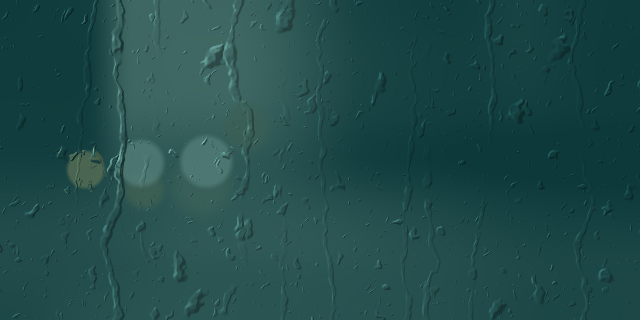
A Shadertoy shader for this texture:

```glsl
float hash(vec2 p) {
    vec3 q = fract(vec3(p.xyx) * 0.1031);
    q += dot(q, q.yzx + 33.33);
    return fract((q.x + q.y) * q.z);
}

float noise(vec2 p) {
    vec2 i = floor(p), f = fract(p);
    f = f * f * (3.0 - 2.0 * f);
    return mix(mix(hash(i), hash(i + vec2(1, 0)), f.x),
               mix(hash(i + vec2(0, 1)), hash(i + vec2(1, 1)), f.x), f.y);
}

float disc(vec2 p, vec2 center, float radius, float blur) {
    return 1.0 - smoothstep(radius - blur, radius + blur, length(p - center));
}

// Blurred street behind the glass
vec3 scene(vec2 p) {
    float haze = smoothstep(0.27, 0.42, p.x) * (1.0 - smoothstep(0.70, 1.15, p.x));
    haze *= smoothstep(0.28, 0.72, p.y);
    float road = 1.0 - smoothstep(0.18, 0.52, p.y + 0.06 * (p.x - 1.0));
    road *= mix(0.46, 0.2, smoothstep(0.9, 2.0, p.x)) * mix(0.6, 1.0, smoothstep(0.0, 0.6, p.x));
    float glow = 0.25 * exp(-5.0 * pow(p.x - 0.85, 2.0)) * smoothstep(0.1, 0.4, p.y);
    float pillar = 0.1 * exp(-60.0 * pow(p.x - 1.63, 2.0)) * smoothstep(0.5, 0.9, p.y);
    float level = 0.04 + 0.85 * haze + road + glow * (1.0 - haze) + pillar;
    level += 0.08 * (noise(p * vec2(3.0, 5.0)) - 0.5);
    level -= 0.12 * exp(-90.0 * pow(p.y - 0.51, 2.0)) * smoothstep(0.8, 1.2, p.x);
    vec3 col = mix(vec3(0.055, 0.225, 0.23), vec3(0.27, 0.43, 0.41), clamp(level, 0.0, 1.0));

    // Out-of-focus lamps
    col = mix(col, vec3(0.25, 0.40, 0.36), 0.6 * disc(p, vec2(0.63, 0.42), 0.09, 0.04));
    col = mix(col, vec3(0.28, 0.40, 0.33), 0.6 * disc(p, vec2(0.45, 0.41), 0.06, 0.02));
    col = mix(col, vec3(0.23, 0.37, 0.33), 0.7 * disc(p, vec2(0.77, 0.60), 0.07, 0.025));
    col = mix(col, vec3(0.34, 0.43, 0.33), 0.8 * disc(p, vec2(0.268, 0.47), 0.058, 0.008));
    col = mix(col, vec3(0.32, 0.49, 0.47), 0.8 * disc(p, vec2(0.44, 0.49), 0.072, 0.012));
    return mix(col, vec3(0.32, 0.49, 0.47), 0.8 * disc(p, vec2(0.645, 0.495), 0.08, 0.012));
}

// Height of scattered, leaning drops with steep rims on a jittered grid
float drops(vec2 p, float cells, float density, float size) {
    vec2 g = p * cells, id = floor(g);
    float height = 0.0;
    for (int k = 0; k < 9; k++) {
        vec2 cell = id + vec2(k % 3 - 1, k / 3 - 1);
        vec2 key = cell + cells * 7.0;
        float crowd = 0.5 + noise(cell / cells * 5.0);
        if (hash(key) > density * crowd) continue;
        vec2 d = g - cell - vec2(hash(key + 11.3), hash(key + 27.7));
        float pick = hash(key + 41.9);
        float radius = size * mix(0.3, 1.0, pick * pick);
        d.x -= d.y * mix(-0.15, 0.6, hash(key + 53.1));
        d.y /= mix(0.9, 2.5, hash(key + 67.3));
        d.x *= 1.0 + 0.45 * clamp(d.y / radius, -1.0, 1.0);
        float body = 1.0 - smoothstep(0.4, 1.0, length(d) / radius);
        height = max(height, 0.8 * radius / cells * body);
    }
    return height;
}

// Height of ragged, broken trails running down the pane
float trails(vec2 p) {
    float columns[10] = float[10](0.23, 0.365, 0.46, 0.74, 0.87, 1.02, 1.27, 1.35, 1.52, 1.82);
    float height = 0.0;
    for (int i = 0; i < 10; i++) {
        float seed = float(i) * 17.3 + 5.0;
        float x = columns[i] + (p.y - 0.5) * 0.13 * (hash(vec2(seed, 3.0)) - 0.2);
        x += 0.06 * (noise(vec2(seed, p.y * 5.0)) - 0.5);
        x += 0.036 * (noise(vec2(seed + 5.0, p.y * 17.0)) - 0.5);
        float strong = i == 1 || i == 3 ? 1.0 : 0.6;
        float width = 0.003 + 0.02 * strong * noise(vec2(seed + 8.0, p.y * 19.0));
        float present = noise(vec2(seed + 11.0, p.y * 4.0)) + 0.5 * noise(vec2(seed + 14.0, p.y * 23.0));
        present = smoothstep(0.55, 0.85, present + 0.55 * strong - 0.2);
        float ridge = 1.0 - smoothstep(0.35, 1.0, abs(p.x - x) / width);
        height = max(height, 0.75 * width * ridge * present * strong);
    }
    return height;
}

float water(vec2 p) {
    vec2 ragged = vec2(noise(p * 60.0), noise(p * 60.0 + 31.0)) - 0.5;
    float h = trails(p + 0.009 * ragged);
    vec2 lumpy = vec2(noise(p * 32.0 + 9.0), noise(p * 32.0 + 57.0)) - 0.5;
    p += 0.016 * ragged + 0.022 * lumpy;
    h = max(h, drops(p, 6.0, 0.34, 0.2));
    h = max(h, drops(p, 14.0, 0.42, 0.23));
    h = max(h, drops(p, 36.0, 0.42, 0.2));
    // Ripples on the wet surface only
    return h * (0.7 + 0.6 * noise(p * 75.0));
}

void mainImage(out vec4 fragColor, in vec2 fragCoord) {
    vec2 p = fragCoord / iResolution.y;

    // Surface slope bends and shades the view
    float e = 0.0016;
    vec2 slope = vec2(water(p + vec2(e, 0.0)) - water(p - vec2(e, 0.0)),
                      water(p + vec2(0.0, e)) - water(p - vec2(0.0, e))) / (2.0 * e);
    vec3 col = scene(p + 0.03 * slope);

    float light = dot(slope, vec2(0.75, -0.55));
    float sparkle = smoothstep(0.35, 0.75, noise(p * 42.0));
    col *= 1.0 - 0.3 * clamp(-light, 0.0, 1.0);
    col += (0.04 + 0.3 * col) * clamp(light, 0.0, 1.3) * mix(0.25, 1.0, sparkle);
    fragColor = vec4(col, 1.0);
}
```
